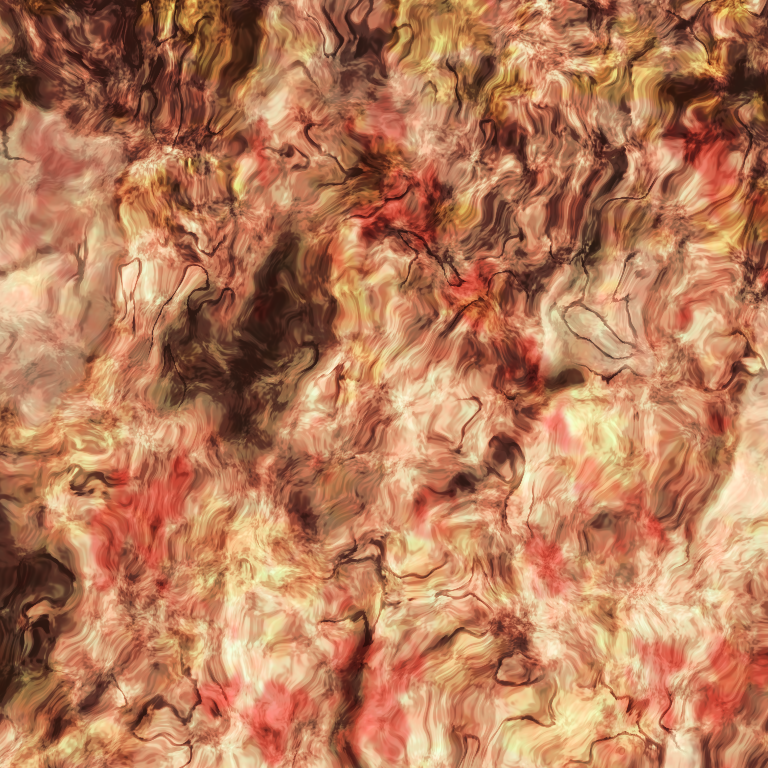
This texture is drawn by a three.js fragment shader. Its source:

```glsl
#define SLAB_SCALE vec2(7.0, 2.7)
#define CHIP_SCALE vec2(19.0, 13.0)
#define GRAIN_SCALE vec2(31.0, 23.0)
#define LEAN 0.2
#define WARP 0.09
#define GRAIN_AMOUNT 1.45
#define CRACK_DEPTH 1.5
#define CLEFT_DEPTH 1.5
#define ROUGH_HEIGHT 0.7
#define EXPOSURE 0.42
#define CONTRAST 1.75

varying vec2 vUv;

const vec3 SHADOW = vec3(0.19, 0.09, 0.07);
const vec3 UMBER = vec3(0.36, 0.18, 0.15);
const vec3 RUST = vec3(0.59, 0.29, 0.21);
const vec3 BROWN = vec3(0.61, 0.39, 0.28);
const vec3 CLAY = vec3(0.78, 0.47, 0.34);
const vec3 PEACH = vec3(0.87, 0.64, 0.48);
const vec3 CREAM = vec3(0.95, 0.83, 0.67);
const vec3 GLOW = vec3(1.0, 0.95, 0.83);

vec2 hash2(vec2 p) {
  return fract(sin(vec2(dot(p, vec2(127.1, 311.7)), dot(p, vec2(269.5, 183.3)))) * 43758.5);
}

vec2 gradient(vec2 cell) {
  float angle = 6.2832 * hash2(cell).x;
  return vec2(cos(angle), sin(angle));
}

float gradientNoise(vec2 p) {
  vec2 i = floor(p), f = fract(p);
  vec2 u = f * f * f * (f * (f * 6.0 - 15.0) + 10.0);
  vec2 e = vec2(1.0, 0.0);
  float low = mix(dot(gradient(i), f), dot(gradient(i + e), f - e), u.x);
  float high = mix(dot(gradient(i + e.yx), f - e.yx), dot(gradient(i + 1.0), f - 1.0), u.x);
  return mix(low, high, u.y);
}

float fbm(vec2 p, float gain) {
  float sum = 0.0, amp = 1.0;
  for (int i = 0; i < 4; i++) {
    sum += amp * gradientNoise(p);
    p = p * 2.03 + 17.3;
    amp *= gain;
  }
  return sum;
}

// x: gap to the neighbouring cell, y: cell id, zw: offset from the cell centre
vec4 facets(vec2 p) {
  vec2 base = floor(p), offset = vec2(0.0);
  float nearest = 8.0, second = 8.0, id = 0.0;
  for (int y = -1; y <= 1; y++) {
    for (int x = -1; x <= 1; x++) {
      vec2 cell = base + vec2(float(x), float(y));
      vec2 h = hash2(cell);
      vec2 d = p - cell - 0.1 - 0.8 * h;
      float dist = length(d);
      if (dist < nearest) {
        second = nearest;
        nearest = dist;
        id = fract(h.x * 7.3 + h.y * 3.1);
        offset = d;
      } else {
        second = min(second, dist);
      }
    }
  }
  return vec4(second - nearest, id, offset);
}

// Thin dark line where the noise crosses zero
float crease(float n, float width) {
  return 1.0 - smoothstep(0.2 * width, width, abs(n));
}

vec3 stoneRamp(float t, float warmth) {
  vec3 c = mix(SHADOW, UMBER, smoothstep(0.0, 0.06, t));
  c = mix(c, mix(BROWN, RUST, warmth), smoothstep(0.06, 0.24, t));
  c = mix(c, CLAY, smoothstep(0.25, 0.5, t));
  c = mix(c, PEACH, smoothstep(0.52, 0.77, t));
  c = mix(c, CREAM, smoothstep(0.78, 0.94, t));
  return mix(c, GLOW, smoothstep(0.94, 1.0, t));
}

void main() {
  // Leaning, warped rock space
  vec2 p = vUv;
  vec2 bend = vec2(fbm(p * 4.0 + 3.0, 0.55), fbm(p * 4.0 + 41.0, 0.55));
  vec2 q = vec2(p.x - LEAN * p.y, p.y) + WARP * bend * vec2(0.7, 1.0);
  float patches = fbm(p * 5.0 + 71.0, 0.5);
  float grain = fbm(q * GRAIN_SCALE, 0.78);
  float rough = smoothstep(-0.12, 0.22,
    p.y - ROUGH_HEIGHT + 0.25 * (p.x - 0.5) + 0.45 * fbm(p * vec2(4.0, 3.0) + 9.0, 0.6));

  // Tall slabs lit from the left, broken into small chips
  vec4 slab = facets(q * SLAB_SCALE + 5.0);
  vec4 chip = facets(q * CHIP_SCALE + 0.5 * bend);
  float slabFace = smoothstep(0.0, 0.12, slab.x);
  float chipFace = smoothstep(0.0, 0.2, chip.x);
  float plate = slabFace * smoothstep(0.74, 0.78, slab.y) * (1.0 - 0.5 * rough);
  float broken = smoothstep(-0.1, 0.3, gradientNoise(p * 5.0 + 23.0) + 0.25 * rough);

  float tone = EXPOSURE + 0.9 * (0.5 - p.y) + 1.2 * patches;
  tone += slabFace * (1.3 * (slab.y - 0.5) - 0.75 * slab.z + 0.3 * slab.w);
  tone += chipFace * broken * (0.9 * (chip.y - 0.5) - 0.5 * chip.z);
  tone += grain * GRAIN_AMOUNT * (1.0 + 0.5 * rough) * (1.0 - 0.45 * plate);
  tone -= 0.55 * rough;

  // Clefts, slab joints, diagonal ledges and fine cracks
  float cleft = smoothstep(0.2, 0.42, gradientNoise(q * vec2(10.0, 2.8) + 31.0) + 0.06 * grain);
  float joint = (1.0 - slabFace) * smoothstep(-0.15, 0.25, gradientNoise(p * 6.0 + 13.0));
  vec2 slope = vec2(0.8 * p.x + 0.6 * p.y, 0.8 * p.y - 0.6 * p.x) + 0.04 * bend;
  float ledgeNoise = gradientNoise(slope * vec2(1.8, 4.5) + 57.0);
  float ledgeMask = smoothstep(-0.05, 0.2, gradientNoise(p * 3.5 + 83.0));
  float ledge = crease(ledgeNoise, 0.07) * ledgeMask;
  float lip = crease(ledgeNoise - 0.13, 0.1) * ledgeMask;
  float crackNoise = gradientNoise(q * vec2(15.0, 10.0) + 0.7 * bend) + 0.07 * grain;
  float crack = crease(crackNoise, 0.06) * smoothstep(0.0, 0.25, gradientNoise(p * 7.0 + 19.0) + 0.12 * rough);
  tone -= CLEFT_DEPTH * cleft * (1.0 - 0.6 * plate) + 0.9 * joint;
  tone -= CRACK_DEPTH * max(crack, 0.8 * ledge) - 0.45 * lip;

  // Spread the tone evenly over the stone colours
  float warmth = smoothstep(-0.25, 0.3, fbm(p * 7.0 + 29.0, 0.6) - 0.5 * cleft);
  vec3 color = stoneRamp(1.0 / (1.0 + exp(-CONTRAST * tone)), warmth);

  // Mineral stains: crimson, ochre moss and pale grey plates
  float crimson = smoothstep(0.22, 0.5, fbm(p * vec2(7.0, 5.0) + 101.0, 0.6));
  float ochre = smoothstep(0.05, 0.4, fbm(p * 6.0 + 151.0, 0.7)) * (0.35 + 0.65 * rough);
  color *= mix(vec3(1.0), vec3(0.98, 0.6, 0.62), crimson * (1.0 - 0.6 * ochre));
  color *= mix(vec3(1.0), vec3(0.98, 1.02, 0.68), ochre);
  color *= mix(vec3(1.0), vec3(0.9, 1.05, 0.92), 0.7 * cleft);
  float grey = dot(color, vec3(0.3, 0.59, 0.11));
  color = mix(color, grey * vec3(1.15, 0.97, 0.83), 0.4 * plate);
  color *= 1.0 + fbm(p * 22.0 + 67.0, 0.6) * vec3(0.06, -0.14, -0.14);
  gl_FragColor = vec4(clamp(color, 0.0, 1.0), 1.0);
}
```
